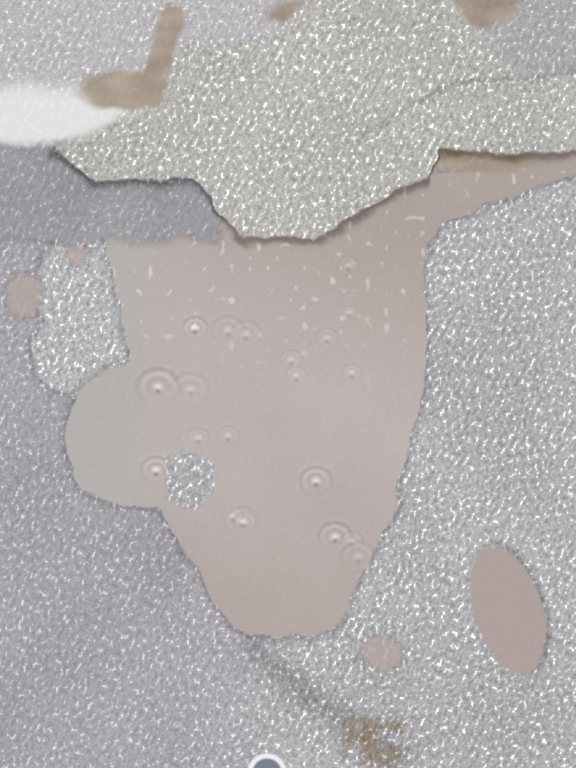
Give the GLSL for this texture, as a WebGL 1 fragment shader.

```glsl
precision highp float;
uniform vec2 u_resolution;

#define ASPHALT vec3(.715, .712, .722)
#define WET_ASPHALT vec3(.665, .655, .675)
#define SLAB vec3(.745, .737, .722)
#define DARK_SLAB vec3(.625, .622, .64)
#define PUDDLE vec3(.735, .697, .685)
#define SILT vec3(.675, .624, .608)
#define MUD vec3(.6, .545, .485)
#define ROUGHNESS .07
#define GRAIN .3

vec3 col;
float grit;

void paint(float mask, vec3 tint, float grain) {
  col = mix(col, tint, mask);
  grit = mix(grit, grain, mask);
}

float hash(float n) { return fract(sin(n * 12.9898) * 43758.55); }

float corner(vec2 cell, vec2 offset) {
  float a = 6.2832 * hash(dot(cell, vec2(1., 57.31)));
  return dot(vec2(cos(a), sin(a)), offset);
}

float noise(vec2 p) {
  vec2 i = floor(p), f = fract(p), e = vec2(1., 0.);
  vec2 u = f * f * (3. - 2. * f);
  return mix(mix(corner(i, f), corner(i + e, f - e), u.x),
    mix(corner(i + e.yx, f - e.yx), corner(i + 1., f - 1.), u.x), u.y);
}

float fbm(vec2 p) {
  float sum = 0., amp = 1.;
  for (int i = 0; i < 4; i++) {
    sum += amp * noise(p);
    p = p * 2.1 + 7.3;
    amp *= .5;
  }
  return sum;
}

float oval(vec2 p, float x, float y, float rx, float ry) {
  return (length((p - vec2(x, y)) / vec2(rx, ry)) - 1.) * min(rx, ry);
}

float seg(vec2 p, float ax, float ay, float bx, float by) {
  vec2 q = p - vec2(ax, ay), d = vec2(bx - ax, by - ay);
  return length(q - d * clamp(dot(q, d) / dot(d, d), 0., 1.));
}

// Signed distance to a line, positive on its right.
float side(vec2 p, float ax, float ay, float bx, float by) {
  vec2 d = normalize(vec2(bx - ax, by - ay));
  return dot(p - vec2(ax, ay), vec2(d.y, -d.x));
}

float smin(float a, float b, float k) {
  float h = max(k - abs(a - b), 0.);
  return min(a, b) - h * h * .25 / k;
}

float fill(float d, float soft) { return 1. - smoothstep(-soft, soft, d); }
float line(float d, float width) { return exp(-d * d / (width * width)); }

float puddleShape(vec2 p) {
  float l = max(side(p, 1.03, 5.3, 1.65, 2.53), side(p, 1.65, 2.53, 2.25, 1.53));
  float r = max(side(p, 3.4, 1.45, 3.95, 2.6), side(p, 3.95, 2.6, 4.28, 4.));
  float d = -smin(-max(l, r), p.y - 1.32, .2);
  d = max(d, max(p.x - 4.25, p.y - 5.9));
  d = smin(d, oval(p, 1.35, 3.32, .7, .72), .15);
  return smin(d, seg(p, 3.9, 5.5, 5.9, 6.2) - .2, .35);
}

float slabShape(vec2 p) {
  float x = p.x;
  float low = 6.17 - .3 * smoothstep(.55, .95, x) - .57 * smoothstep(1.9, 2.5, x)
    + .62 * smoothstep(3., 4.4, x) + .25 * smoothstep(4.28, 4.4, x);
  float high = 6.2 + .4 * smoothstep(.5, 1.6, x) + .7 * smoothstep(1.55, 1.9, x)
    + .5 * smoothstep(2.6, 3.3, x) - .85 * smoothstep(4.3, 5.2, x);
  return max(max(low - p.y, p.y - high) * .8, .55 - x);
}

float ripple(vec2 p, float x, float y, float r) {
  vec2 q = p - vec2(x, y);
  float d = length(q * vec2(1., 1.15));
  float rings = sin(d / r * 13.) * fill(d - r, .04) * smoothstep(.1, .6, d / r);
  float bead = line(d, .04) - .9 * line(length(q + vec2(0., .035)), .025);
  return rings * (.5 + .5 * q.y / (d + .01)) * .055 + bead * .2;
}

void main() {
  // Canvas spans 5.76 by 7.68 units.
  vec2 p = gl_FragCoord.xy / u_resolution * vec2(5.76, 7.68);
  float aa = 7.68 / u_resolution.y + .008, broad = fbm(p * .9);
  vec2 w = p + ROUGHNESS * vec2(fbm(p * 3.), fbm(p * 3. + 19.));

  // Open asphalt
  float left = fill(p.x + .3 * broad - 2.4, 1.2), top = smoothstep(6.1, 6.5, p.y);
  col = mix(ASPHALT, WET_ASPHALT, left) + .04 * broad;
  grit = 1. - .35 * left;
  paint(top, vec3(.75, .74, .755) - .06 * smoothstep(4.4, 5.2, p.x), .65);
  float rubble = min(oval(w, .8, 4.15, .5, .44), oval(w, .82, 4.8, .48, .55));
  paint(fill(rubble, .06), ASPHALT + .025, 1.);
  col -= .09 * line(rubble, .03) * fill(p.x - .8, .3);

  // Runoff crack and mud
  float runoff = min(seg(w, 2.55, 1.2, 3.1, .7), seg(w, 3.1, .7, 4., .1));
  col -= .09 * line(runoff, .14);
  float clumps = smoothstep(-.25, .2, fbm(p * 5.));
  paint(.75 * clumps * fill(oval(w, 3.78, .28, .38, .27), .1), MUD - .03, .8);

  // Main water with silt and ripples
  float water = puddleShape(w);
  float silt = smoothstep(3.8, 6., p.y + .35 * (p.x - 3.) + .5 * broad);
  silt = max(silt, .7 * fill(p.y - 2.3, .9));
  vec3 pool = mix(PUDDLE, SILT, .8 * silt) + .02 * broad;
  pool = mix(pool, vec3(.71, .695, .685), fill(p.x - 1.45, .55));
  pool += .12 * smoothstep(.28, .55, noise(p * 11.)) * smoothstep(3.5, 5., p.y);
  pool += ripple(p, 3.16, 2.87, .19) + ripple(p, 3.35, 2.31, .2)
    + ripple(p, 1.58, 3.81, .25) + ripple(p, 1.95, 4.4, .15) + ripple(p, 1.56, 2.98, .18);
  for (int i = 1; i < 17; i++) {
    float k = float(i);
    pool += .5 * ripple(p, 1.75 + 2.2 * hash(k), 2. + 3.2 * hash(k + 41.), .08 + .15 * hash(k + 83.));
  }
  col -= .1 * line(water, .045);
  paint(fill(water, aa), pool, .05);
  paint(fill(oval(w, 1.88, 2.88, .25, .3), .035), ASPHALT - .01, 1.);

  // Small pools
  vec2 q = mat2(.95, -.3, .3, .95) * (p - vec2(5.08, 1.58)) + .3 * (w - p);
  float basin = oval(q, 0., 0., .34, .66);
  float small = min(oval(w, .24, 4.72, .17, .21), oval(w, .77, 5.15, .14, .11));
  small = min(small, oval(w, 3.82, 1.15, .19, .17));
  col -= .16 * line(basin, .035) * smoothstep(-.2, .3, q.x) + .07 * line(small, .03);
  paint(fill(basin, aa), SILT + .01, .05);
  paint(.85 * fill(small, .04), SILT + .03, .05);

  // Reflecting and muddy water
  paint(fill(oval(w, .35, 6.5, 1.15, .32), .14), vec3(.89), .1);
  float brown = min(oval(w, 1.3, 6.77, .52, .2), seg(w, 1.55, 6.9, 1.72, 7.5) - .14);
  brown = min(brown, min(oval(w, 4.87, 7.65, .34, .24), oval(w, 2.98, 7.55, .3, .12)));
  brown = min(brown, oval(w, 4.8, 6.07, .55, .13));
  paint(.9 * fill(brown, .04), MUD + .05 + .1 * noise(p * vec2(3., 7.)), .05);

  // Dark slab under the coarse slab
  float dark = max(max(5.28 - w.y, w.x - 2.2), w.y - 6.24 + .1 * w.x);
  col -= .07 * line(dark, .05);
  paint(fill(dark, .03), DARK_SLAB + .05 * broad, .45);
  float slab = slabShape(w);
  col -= .2 * line(slab - .02, .045) * (1. - top);
  paint(fill(slab, aa + .04 * top), SLAB + .03 * broad, 1.);
  col -= .07 * line(min(seg(w, 3.65, 6.35, 4.5, 6.8), seg(w, 4.5, 6.8, 5.8, 6.98)), .035);

  // Stone grain and wet glints
  vec2 g = mat2(.88, .47, -.47, .88) * p;
  float stone = noise(g * vec2(25., 17.)) + .6 * noise(p * 38.);
  col += GRAIN * grit * (.55 * stone + .7 * smoothstep(.2, .65, stone) - .06);

  // Rounded pale rim
  float cap = length(p - vec2(2.67, -.05)) - .17;
  paint(fill(cap, aa), vec3(.48, .51, .56), 0.);
  paint(fill(abs(cap) - .025, aa), vec3(.94), 0.);
  gl_FragColor = vec4(clamp(col, 0., 1.), 1.);
}
```
